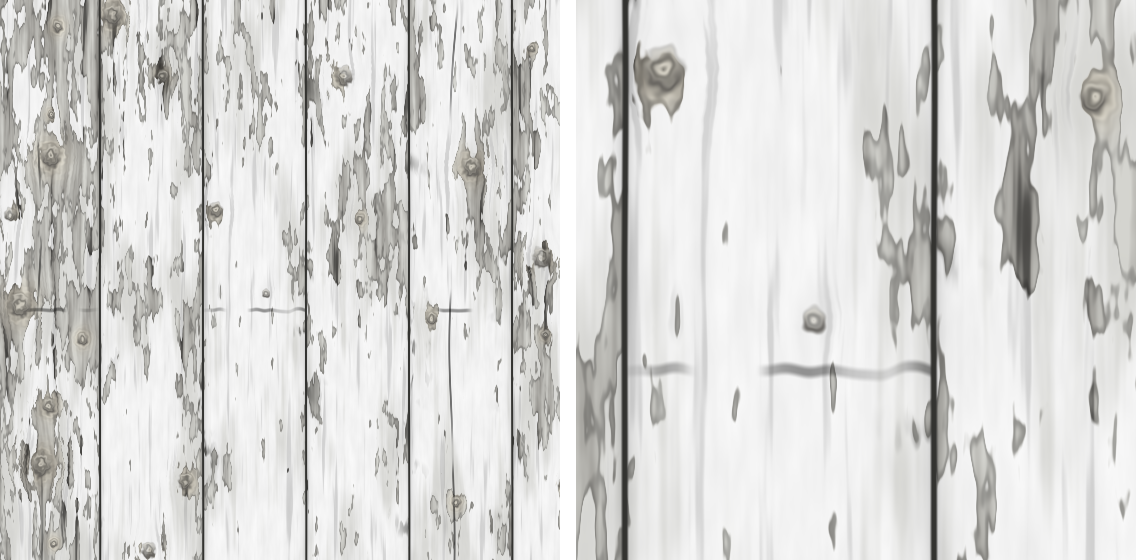
Left, the full canvas; right, a detail of the centre.
A Shadertoy shader for this texture:

```glsl
// Weathered white planks: upright boards with dark seams, flaking paint over
// grey wood. Stretched gradient noise gives grain and paint loss; each board
// has its own wear, and knots scattered in a loop bend the grain.

const float PLANK_WIDTH = 0.184;

vec2 hash2(vec2 cell) {
    uvec2 n = uvec2(ivec2(cell)) * uvec2(1597334677u, 3812015801u);
    uint h = n.x ^ n.y;
    h = (h ^ (h >> 15)) * 2246822519u;
    h ^= h >> 13;
    uint g = h * 3266489917u;
    g ^= g >> 16;
    return vec2(h & 65535u, g & 65535u) / 65535.0;
}

float gradientDot(vec2 cell, vec2 p) {
    float angle = 6.2832 * hash2(cell).x;
    return dot(vec2(cos(angle), sin(angle)), p - cell);
}

float gradientNoise(vec2 p) {
    vec2 c = floor(p), f = p - c;
    vec2 s = f * f * f * (f * (f * 6.0 - 15.0) + 10.0);
    vec2 e = vec2(1, 0);
    return mix(mix(gradientDot(c, p), gradientDot(c + e, p), s.x),
               mix(gradientDot(c + e.yx, p), gradientDot(c + 1.0, p), s.x), s.y);
}

float fbm(vec2 p) {
    float sum = 0.0, amp = 1.0;
    for (int i = 0; i < 3; i++) {
        sum += amp * gradientNoise(p);
        p = p * 2.03 + 17.3;
        amp *= 0.55;
    }
    return sum;
}

void mainImage(out vec4 fragColor, in vec2 fragCoord) {
    vec2 uv = fragCoord / iResolution.xy;

    // Boards, with slightly wandering seams
    float across = (uv.x + 0.0055 + 0.0012 * gradientNoise(vec2(3.5, uv.y * 7.0))) / PLANK_WIDTH;
    float id = floor(across);
    vec2 local = vec2(fract(across) * PLANK_WIDTH, uv.y);
    float edge = min(local.x, PLANK_WIDTH - local.x);
    float wear = float[6](0.25, 0.02, -0.07, 0.06, -0.02, 0.13)[int(clamp(id, 0.0, 5.0))];

    // Knots: bent grain, worn halo, rings and a dark rim
    float bend = 0.0, halo = 0.0, knot = 0.0, rim = 0.0, rings = 0.0;
    for (int i = 0; i < 9; i++) {
        vec2 seed = vec2(id * 13.0 + 5.0, float(i) + 40.0);
        vec2 place = hash2(seed), kind = hash2(seed + 100.0);
        if (kind.x > 0.45 + 1.8 * wear) continue;
        vec2 center = vec2((0.12 + 0.76 * place.x) * PLANK_WIDTH, (float(i) + place.y) / 9.0);
        float radius = 0.005 + 0.009 * kind.y * kind.y;
        vec2 q = (local - center) / vec2(1.0, 1.25);
        float d = length(q) / radius + 0.5 * gradientNoise(local * 130.0 + id);
        bend += q.x * exp(-d * d * 0.12);
        halo += exp(-d * d * 0.18);
        knot = max(knot, 1.0 - smoothstep(0.9, 1.6, d));
        rim = max(rim, exp(-pow((d - 1.0) * 4.0, 2.0)) * smoothstep(-1.0, 0.8, -q.y / radius));
        rings += sin(d * 8.0) * exp(-d * d * 0.3);
    }
    vec2 p = vec2(local.x - 0.6 * bend + id * 3.7, uv.y + id * 5.3);

    // Layers of grain, from broad patches to fine fibres
    float broad = fbm(p * vec2(11.0, 3.0));
    float streak = fbm(p * vec2(30.0, 6.0) + 31.0);
    float fine = fbm(p * vec2(64.0, 15.0) + 57.0);
    float grain = fbm(p * vec2(75.0, 3.5) + 83.0);

    // Paint loss: heavier near the top, the seams and the knots
    float loss = 0.42 * broad + 0.45 * streak + 0.5 * fine + wear - 0.24
               + 0.22 * (uv.y - 0.5) + 0.16 * exp(-edge * 90.0) + 0.4 * halo;
    float soft = max(0.035, 0.5 * fwidth(loss));
    float bare = smoothstep(-soft, soft, loss);

    // Bare wood, warmer around knots
    vec3 wood = mix(vec3(0.53, 0.52, 0.50), vec3(0.83, 0.83, 0.81),
                    clamp(0.56 + 0.75 * grain + 0.3 * fine, 0.0, 1.0));
    wood = mix(wood, wood * vec3(1.0, 0.96, 0.89), min(halo, 1.0) * 0.8);
    wood *= 1.0 + 0.10 * rings;

    // Paint, worn thin in greyish bands
    float thin = smoothstep(-0.10, 0.55, broad + 0.5 * grain + wear * 0.8);
    vec3 paint = mix(vec3(0.955), vec3(0.80, 0.80, 0.78), 0.65 * thin);
    paint *= 1.0 + 0.035 * fine + 0.04 * min(grain, 0.0);
    vec3 color = mix(paint, wood, bare);

    // Shadow under the flake edges, and dark splits in the wood
    float lip = smoothstep(-0.01, 0.03, loss) * (1.0 - smoothstep(0.04, 0.14, loss));
    color *= 1.0 - 0.20 * lip;
    float split = smoothstep(0.28, 0.6, -grain - 0.35 * streak) * (0.25 + 0.75 * bare);
    color *= 1.0 - 0.45 * split;

    // Black weathering in patches along the seams
    float patches = smoothstep(0.12, 0.45, fbm(vec2(id * 9.0, uv.y * 7.0) + p.x * 3.0));
    float stain = patches * exp(-edge * 60.0) * smoothstep(0.05, 0.35, streak + fine);
    color = mix(color, vec3(0.25, 0.25, 0.24), 0.75 * stain);

    // Long crack in every fourth board, and a ragged cross scar on even ones
    float crackX = PLANK_WIDTH * (0.42 + 0.12 * gradientNoise(vec2(id, uv.y * 3.0 + 0.4)));
    float crack = (1.0 - smoothstep(0.0008, 0.0026, abs(local.x - crackX)))
                * smoothstep(-0.15, 0.25, gradientNoise(vec2(id + 0.5, uv.y * 9.0)));
    color *= 1.0 - 0.55 * crack * step(mod(id, 4.0), 0.5);
    float scarY = 0.446 + 0.006 * gradientNoise(vec2(uv.x * 45.0, 2.5));
    float scar = (1.0 - smoothstep(0.001, 0.005, abs(uv.y - scarY)))
               * smoothstep(-0.1, 0.3, gradientNoise(vec2(uv.x * 22.0, 8.5)));
    color *= 1.0 - 0.4 * scar * step(mod(id, 2.0), 0.5);

    // Knot faces and seams
    color = mix(color, vec3(0.62, 0.61, 0.58) * (1.0 + 0.3 * rings), 0.7 * knot);
    color = mix(color, vec3(0.27, 0.26, 0.25), 0.7 * rim);
    color *= 1.0 - 0.22 * exp(-edge * 300.0);
    color = mix(color, vec3(0.20, 0.20, 0.19), 1.0 - smoothstep(0.0008, 0.0027, edge));
    fragColor = vec4(clamp(color, 0.0, 1.0), 1.0);
}
```
